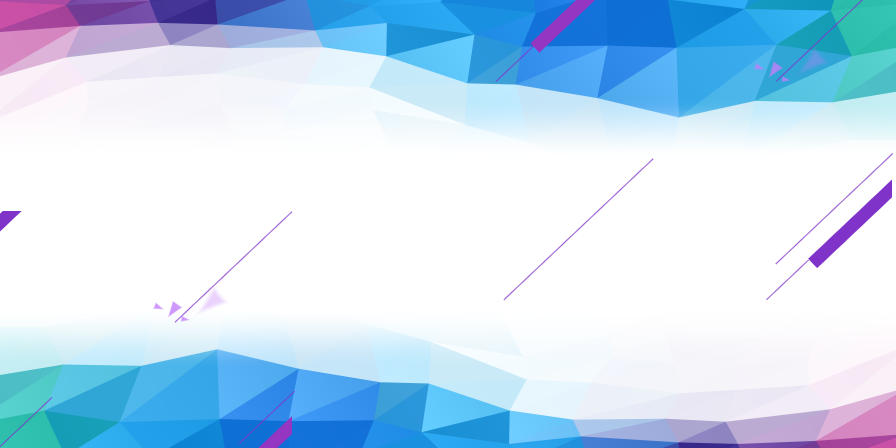
Give the GLSL for this background, as a WebGL 1 fragment shader.

```glsl
precision highp float;
// Low-poly spectrum bands along the top and bottom of a white field, with violet diagonal streaks.
uniform vec2 u_resolution;

#define ASPECT 2.0
#define CELL_WIDTH 0.17
#define JITTER 0.54
#define BOTTOM_SINK 0.042
#define FADE_START 0.22
#define FADE_END 0.36
#define SHADE_RANGE 0.16
#define HAIRLINE 0.0013
#define BAR 0.0145

const vec3 PINK = vec3(0.84, 0.36, 0.70);
const vec3 PURPLE = vec3(0.50, 0.28, 0.63);
const vec3 INDIGO = vec3(0.28, 0.22, 0.60);
const vec3 AZURE = vec3(0.13, 0.62, 0.91);
const vec3 DEEP_BLUE = vec3(0.09, 0.46, 0.87);
const vec3 TEAL = vec3(0.16, 0.73, 0.66);
const vec3 CYAN = vec3(0.38, 0.80, 0.93);
const vec3 VIOLET = vec3(0.50, 0.20, 0.79);
const vec3 MAGENTA = vec3(0.58, 0.21, 0.76);
const vec3 LILAC = vec3(0.76, 0.50, 0.98);
const vec2 SLANT = vec2(0.727, 0.687);

float hash(vec2 p) {
  return fract(sin(dot(p, vec2(127.1, 311.7))) * 43758.545);
}

float cross2(vec2 a, vec2 b) {
  return a.x * b.y - a.y * b.x;
}

// Depth of the saturated part of a band.
float edgeDepth(float x) {
  return 0.115 + 0.07 * (1.0 - smoothstep(0.0, 0.25, x))
    + 0.135 * smoothstep(0.68, 1.45, x) - 0.05 * smoothstep(1.7, 2.0, x);
}

// Hue along a band, from pink to teal.
vec3 spectrum(float x) {
  vec3 c = mix(PINK, PURPLE, smoothstep(0.02, 0.22, x));
  c = mix(c, INDIGO, smoothstep(0.2, 0.4, x));
  c = mix(c, AZURE, smoothstep(0.42, 0.82, x));
  c = mix(c, DEEP_BLUE, smoothstep(1.02, 1.25, x));
  c = mix(c, AZURE, smoothstep(1.42, 1.6, x));
  return mix(c, TEAL, smoothstep(1.7, 1.95, x));
}

// Mesh vertex as (x, depth), on rows that follow the edge profile.
vec2 vertex(vec2 id) {
  vec2 j = JITTER * (vec2(hash(id), hash(id + 37.3)) - 0.5);
  float x = (id.x + j.x) * CELL_WIDTH;
  return vec2(x, 0.5 * edgeDepth(x) * (id.y + j.y));
}

// Facet colour from its centroid, with a slight gradient across it.
vec3 facetColor(vec2 p, vec2 c) {
  float rnd = hash(floor(c * 900.0));
  float v = c.y / edgeDepth(c.x);
  float cool = smoothstep(0.65, 0.9, c.x);
  vec3 hue = mix(spectrum(c.x), CYAN, 0.65 * cool * smoothstep(0.5, 1.0, v));
  hue += SHADE_RANGE * (rnd - 0.5 + dot(p - c, vec2(3.0, -2.0)) * (rnd - 0.3));
  float solid = mix(1.0, mix(0.42, 0.9, cool), smoothstep(0.3, 0.8, v));
  float pale = mix(0.11, 0.32, step(0.9, c.x)) * mix(1.0, 0.5, step(1.5, v));
  float cover = mix(solid, pale * (0.7 + 0.6 * rnd), step(1.03, v));
  cover *= 1.0 - smoothstep(FADE_START, FADE_END, p.y);
  return mix(vec3(1.0), clamp(hue, 0.0, 1.0), cover);
}

// Signed distance to a triangle's edge lines, for either winding.
float triangle(vec2 p, vec2 a, vec2 b, vec2 c) {
  float s = sign(cross2(b - a, c - a));
  float d = cross2(p - a, normalize(b - a));
  d = max(s * d, s * cross2(p - b, normalize(c - b)));
  return max(d, s * cross2(p - c, normalize(a - c)));
}

void addFacet(vec2 p, vec2 a, vec2 b, vec2 c, float px, inout vec4 sum) {
  float w = clamp(0.5 - triangle(p, a, b, c) / px, 0.0, 1.0);
  if (w > 0.0) sum += w * vec4(facetColor(p, (a + b + c) / 3.0), 1.0);
}

vec3 band(vec2 p, float px) {
  if (p.y > FADE_END) return vec3(1.0);
  vec2 cell = floor(vec2(p.x / CELL_WIDTH, 2.0 * p.y / edgeDepth(p.x)));
  vec4 sum = vec4(vec3(0.0001), 0.0001);
  for (int j = -1; j <= 1; j++) {
    for (int i = -1; i <= 1; i++) {
      vec2 id = cell + vec2(float(i), float(j));
      vec2 a = vertex(id), b = vertex(id + vec2(1.0, 0.0));
      vec2 c = vertex(id + vec2(0.0, 1.0)), d = vertex(id + 1.0);
      addFacet(p, a, b, c, px, sum);
      addFacet(p, b, d, c, px, sum);
    }
  }
  return sum.rgb / sum.a;
}

// Coverage of a diagonal stroke rising from its start.
float streak(vec2 p, vec2 start, float len, float halfWidth, float px) {
  vec2 q = p - start;
  float along = dot(q, SLANT);
  float d = max(abs(cross2(q, SLANT)) - halfWidth, max(-along, along - len));
  return clamp(0.5 - d / px, 0.0, 1.0);
}

// Coverage of a wedge opening from its tip.
float shard(vec2 q, float angle, float size, float blur) {
  vec2 axis = vec2(cos(angle), sin(angle));
  float u = dot(q, axis);
  float d = max(abs(cross2(q, axis)) - 0.35 * u, u - size);
  return 1.0 - smoothstep(-blur, blur, d);
}

float shardCluster(vec2 q, float px) {
  float s = shard(q, 0.95, 0.034, px);
  s = max(s, shard(q - vec2(-0.012, 0.017), 2.75, 0.02, px));
  s = max(s, shard(q - vec2(0.046, -0.007), 3.0, 0.017, px));
  return max(0.8 * s, 0.35 * shard(q - vec2(0.072, 0.012), 0.7, 0.055, 0.008));
}

void main() {
  vec2 p = gl_FragCoord.xy / u_resolution * vec2(ASPECT, 1.0);
  float px = 1.0 / u_resolution.y;

  // The lower band is the upper one turned half round and sunk a little.
  vec2 q = p.y > 0.5 ? vec2(p.x, 1.0 - p.y) : vec2(ASPECT - p.x, p.y + BOTTOM_SINK);
  vec3 col = band(q, px);

  // Hairlines
  float thin = streak(p, vec2(0.391, 0.281), 0.359, HAIRLINE, px);
  thin = max(thin, streak(p, vec2(1.125, 0.331), 0.458, HAIRLINE, px));
  thin = max(thin, streak(p, vec2(1.732, 0.411), 0.359, HAIRLINE, px));
  thin = max(thin, streak(p, vec2(1.711, 0.331), 0.129, HAIRLINE, px));
  thin = max(thin, streak(p, vec2(1.732, 0.818), 0.270, HAIRLINE, px));
  thin = max(thin, streak(p, vec2(0.0, 0.003), 0.160, HAIRLINE, px));
  thin = max(thin, streak(p, vec2(0.534, 0.010), 0.170, HAIRLINE, px));
  thin = max(thin, streak(p, vec2(1.107, 0.818), 0.129, HAIRLINE, px));
  col = mix(col, VIOLET, 0.75 * thin);

  // Bars, some cut upright or level
  float bar = streak(p, vec2(1.814, 0.412), 0.4, BAR, px) * step(p.x, 1.992);
  bar = max(bar, streak(p, vec2(-0.05, 0.456), 0.2, BAR, px) * step(p.y, 0.53));
  col = mix(col, VIOLET, bar);
  float warm = streak(p, vec2(1.194, 0.893), 0.3, BAR, px);
  warm = max(warm, streak(p, vec2(0.55, -0.045), 0.3, BAR, px) * step(p.x, 0.651));
  col = mix(col, MAGENTA, warm);

  // Shards
  float shards = shardCluster(p - vec2(0.376, 0.293), px);
  shards = max(shards, shardCluster(p - vec2(1.717, 0.828), px));
  gl_FragColor = vec4(mix(col, LILAC, shards), 1.0);
}
```
